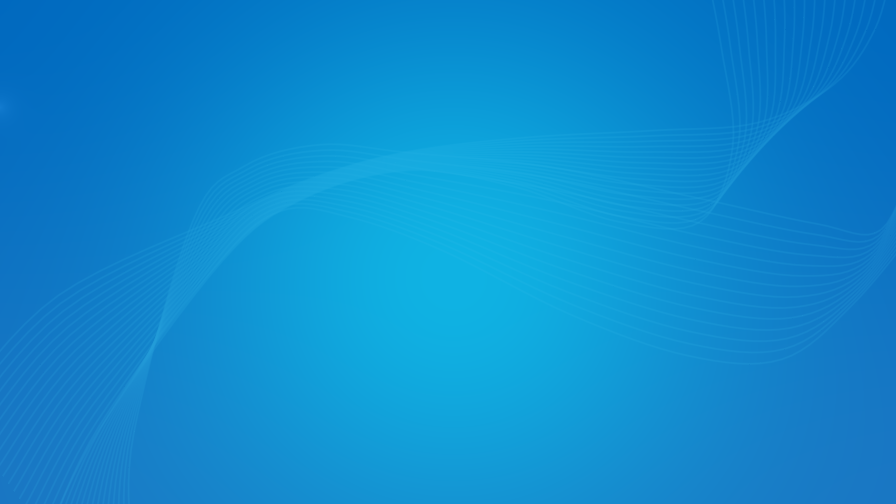
This background is drawn by a Shadertoy shader. Its source:

```glsl
const int KNOTS = 11;

// Ribbon knots: xy runs along one edge, zw along the other
const vec4 upperRibbon[KNOTS] = vec4[KNOTS](
    vec4(-.093, .190, .093, -.065), vec4(.116, .414, .197, .148),
    vec4(.463, .579, .440, .481), vec4(.637, .653, .602, .606),
    vec4(.810, .699, .810, .662), vec4(1.042, .727, 1.019, .630),
    vec4(1.296, .741, 1.227, .560), vec4(1.505, .757, 1.389, .560),
    vec4(1.655, .833, 1.454, .711), vec4(1.736, .942, 1.431, .907),
    vec4(1.771, 1.069, 1.400, 1.069));
const vec4 lowerRibbon[KNOTS] = vec4[KNOTS](
    vec4(.259, -.065, .093, -.065), vec4(.266, .144, .197, .155),
    vec4(.382, .560, .428, .472), vec4(.486, .671, .556, .581),
    vec4(.637, .713, .694, .569), vec4(.810, .697, .880, .502),
    vec4(1.088, .669, 1.134, .375), vec4(1.389, .606, 1.366, .294),
    vec4(1.620, .556, 1.551, .287), vec4(1.748, .544, 1.690, .394),
    vec4(1.817, .699, 1.829, .560));

// True when p lies in the padded box around two edge pairs
bool inReach(vec2 p, vec4 a, vec4 b, float pad) {
    vec4 low = min(a, b), high = max(a, b);
    return all(greaterThan(p, min(low.xy, low.zw) - pad))
        && all(lessThan(p, max(high.xy, high.zw) + pad));
}

// Summed coverage of the blended lines in one Catmull-Rom span from b to c
float spanLines(vec2 p, vec4 a, vec4 b, vec4 c, vec4 d, float lineCount, float radius) {
    if (!inReach(p, b, c, .03)) return 0.;
    vec4 slope = .5 * (c - a);
    vec4 bend = a - 2.5 * b + 2. * c - .5 * d;
    vec4 twist = 1.5 * (b - c) + .5 * (d - a);
    float sum = 0.;
    vec4 start = b;
    for (int i = 1; i <= 8; i++) {
        float t = float(i) / 8.;
        vec4 end = b + t * (slope + t * (bend + t * twist));
        if (inReach(p, start, end, radius)) {
            for (float n = 0.; n < lineCount; n++) {
                float s = n / (lineCount - 1.);
                vec2 from = mix(start.xy, start.zw, s);
                vec2 along = mix(end.xy, end.zw, s) - from;
                vec2 offset = p - from;
                float h = dot(offset, along) / max(dot(along, along), 1e-8);
                if (h >= 0. && h < 1.)
                    sum += 1. - smoothstep(0., radius, length(offset - along * h));
            }
        }
        start = end;
    }
    return sum;
}

void mainImage(out vec4 fragColor, in vec2 fragCoord) {
    vec2 p = fragCoord / iResolution.y;
    p.x += .5 * (16. / 9. - iResolution.x / iResolution.y);

    // Deep blue field with a broad cyan glow
    vec3 color = mix(vec3(.10, .455, .76), vec3(.0, .405, .745), smoothstep(0., 1., p.y));
    vec2 fromGlow = p - vec2(.90, .45);
    color = mix(color, vec3(.06, .70, .89), exp(-3.3 * dot(fromGlow, fromGlow)));

    // Faint spot on the left border
    color += .06 * exp(-50. * length(p - vec2(0., .787)));

    // Fine woven lines
    float radius = .0012 + 1. / iResolution.y;
    float lines = 0.;
    for (int i = 0; i < KNOTS - 1; i++) {
        int before = max(i - 1, 0), after = min(i + 2, KNOTS - 1);
        lines += spanLines(p, upperRibbon[before], upperRibbon[i],
                           upperRibbon[i + 1], upperRibbon[after], 18., radius);
        lines += spanLines(p, lowerRibbon[before], lowerRibbon[i],
                           lowerRibbon[i + 1], lowerRibbon[after], 14., radius);
    }
    color = mix(color, vec3(.22, .74, .92), .42 * (1. - exp(-.42 * lines)));

    fragColor = vec4(color, 1.);
}
```
